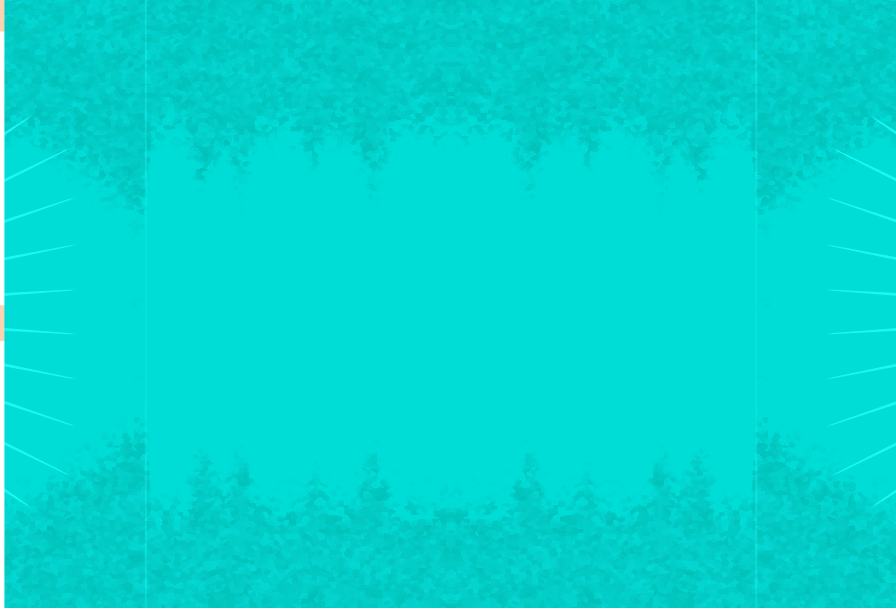
A WebGL 1 fragment shader for this background:

```glsl
precision highp float;
// A flat turquoise field with mottled, darker bands along the top and bottom.
// Cellular noise makes the grain, which reaches inward in soft columns; it is
// mirrored left to right, with thin fans of rays at both sides.
uniform vec2 u_resolution;

vec2 hash2(vec2 p) {
  vec3 h = fract(p.xyx * vec3(0.1031, 0.1030, 0.0973));
  h += dot(h, h.yzx + 33.33);
  return fract((h.xx + h.yz) * h.zy);
}

// x: distance to the nearest cell point, y: random value of that cell
vec2 cells(vec2 p) {
  vec2 base = floor(p), nearest = vec2(8.0, 0.0);
  for (int j = -1; j <= 1; j++) {
    for (int i = -1; i <= 1; i++) {
      vec2 id = base + vec2(float(i), float(j));
      vec2 seed = hash2(id);
      float d = length(id + seed - p);
      if (d < nearest.x) nearest = vec2(d, hash2(id + 71.0).x);
    }
  }
  return nearest;
}

float column(float x, float center, float width) {
  float d = (x - center) / width;
  return exp(-d * d);
}

void main() {
  // Canvas units: height is 1, and x is folded about the mirror axis
  vec2 p = gl_FragCoord.xy / u_resolution * vec2(1.471, 1.0);
  vec2 q = vec2(0.7405 - abs(p.x - 0.7405), p.y);
  float aa = 1.0 / u_resolution.y;

  // Columns that pull the grain towards the middle
  float columns = column(q.x, 0.335, 0.025) + column(q.x, 0.395, 0.02)
    + 0.5 * column(q.x, 0.517, 0.02) + column(q.x, 0.613, 0.025);
  float corner = smoothstep(0.02, 0.23, q.x) * (1.0 - smoothstep(0.238, 0.25, q.x));
  float reach = 0.07 * columns + 0.11 * corner;

  // Coverage of the grain: full at the top and bottom, fading inward
  float top = 1.0 - smoothstep(0.13, 0.30, 1.0 - q.y - reach);
  float bottom = 1.0 - smoothstep(0.07, 0.26, q.y - reach);
  float cover = max(top, bottom) + 0.10 * columns
    + 0.18 * column(q.x, 0.226, 0.02);

  // Fine and coarse cells break the coverage into flecks
  vec2 fine = cells(q * vec2(105.0, 125.0));
  vec2 coarse = cells(q * vec2(42.0, 50.0) + 19.0);
  float grain = 0.6 * fine.y + 0.25 * coarse.y + 0.15 * fine.x;
  float fleck = smoothstep(-0.25, 0.35, cover - grain) * min(cover * 1.5, 1.0);
  vec3 color = mix(vec3(0.0, 0.868, 0.842), vec3(0.01, 0.80, 0.775), fleck);
  float mottle = (fine.y - 0.5) * 0.055 + (coarse.y - 0.5) * 0.03;
  color += fleck * mottle * vec3(0.2, 1.0, 1.2);

  // Pale vertical seams
  float seam = 1.0 - smoothstep(0.0005, 0.0005 + 1.5 * aa, abs(q.x - 0.2395));
  color += seam * vec3(0.03, 0.06, 0.06) * (0.25 + 0.75 * min(cover, 1.0));

  // Rays spaced evenly by angle, thinning out towards their tips
  vec2 fromFocus = q - vec2(-0.431, 0.487);
  float angle = atan(fromFocus.y, fromFocus.x);
  float spacing = 0.1309;
  float offset = abs(fract(angle / spacing) - 0.5) * spacing * length(fromFocus);
  float tip = mix(0.1245, 0.052, smoothstep(0.42, 0.60, abs(angle)));
  float thickness = 0.0023 * (1.0 - 0.75 * clamp(q.x / tip, 0.0, 1.0));
  float ray = 1.0 - smoothstep(thickness - 0.5 * aa, thickness + 0.7 * aa, offset);
  ray *= 1.0 - smoothstep(tip - 0.012, tip + 0.002, q.x);
  ray *= step(abs(angle), 0.655);
  color = mix(color, vec3(0.12, 0.99, 0.98), 0.85 * ray);

  // White margin at the far left with two peach blocks
  float peach = smoothstep(0.948 - aa, 0.948 + aa, p.y)
    + smoothstep(0.439 - aa, 0.439 + aa, p.y)
    * (1.0 - smoothstep(0.498 - aa, 0.498 + aa, p.y));
  vec3 margin = mix(vec3(1.0), vec3(0.98, 0.83, 0.69), peach);
  color = mix(margin, color, smoothstep(0.0072 - aa, 0.0072 + aa, p.x));

  gl_FragColor = vec4(color, 1.0);
}
```
